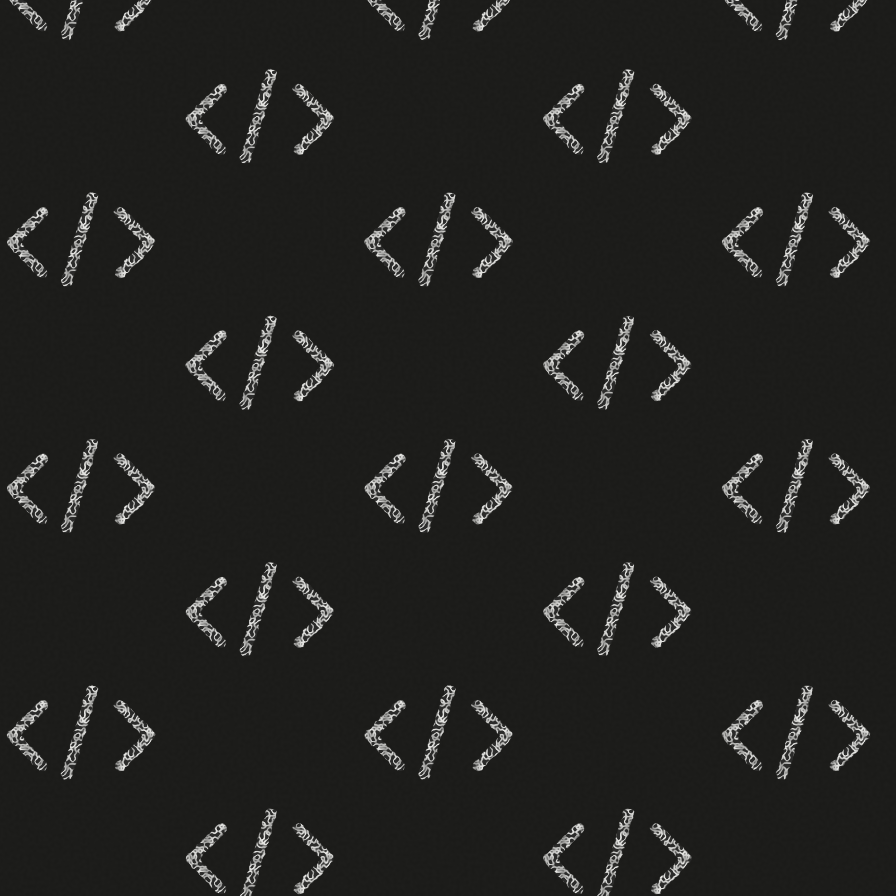
Write a three.js fragment shader that draws this pattern.

```glsl
// Half-drop repeat of a code-tag motif (two chevrons around a slash) on charcoal.
// Capsule distances shape the strokes; ridged gradient noise fills them with
// chalky squiggles, frays their rims and adds a faint grain to the ground.

varying vec2 vUv;

const vec2 ORIGIN = vec2(0.0908, 0.7318);   // centre of one motif
const vec2 SPACING = vec2(0.1995, 0.2751);  // column step, repeat height
const float STROKE_RADIUS = 0.0058;
const float EDGE_SOFTNESS = 0.0009;
const vec3 GROUND = vec3(0.110, 0.110, 0.102);
const vec3 GAP = vec3(0.17, 0.17, 0.165);
const vec3 CHALK = vec3(0.89, 0.89, 0.88);

vec2 hash2(vec2 p) {
  vec3 q = fract(vec3(p.xyx) * vec3(0.1031, 0.1030, 0.0973));
  q += dot(q, q.yzx + 33.33);
  return fract((q.xx + q.yz) * q.zy);
}

float cornerSlope(vec2 cell, vec2 corner, vec2 f) {
  float angle = 6.28318 * hash2(cell + corner).x;
  return dot(vec2(cos(angle), sin(angle)), f - corner);
}

float gradientNoise(vec2 p) {
  vec2 cell = floor(p);
  vec2 f = fract(p);
  vec2 u = f * f * f * (f * (f * 6.0 - 15.0) + 10.0);
  float low = mix(cornerSlope(cell, vec2(0.0), f),
                  cornerSlope(cell, vec2(1.0, 0.0), f), u.x);
  float high = mix(cornerSlope(cell, vec2(0.0, 1.0), f),
                   cornerSlope(cell, vec2(1.0), f), u.x);
  return mix(low, high, u.y);
}

float segmentDistance(vec2 p, vec2 a, vec2 b) {
  vec2 ab = b - a;
  vec2 ap = p - a;
  return length(ap - ab * clamp(dot(ap, ab) / dot(ab, ab), 0.0, 1.0));
}

// Distance to the strokes; the chevrons mirror about the vertical axis.
float tagDistance(vec2 p, float radius) {
  vec2 side = vec2(abs(p.x), p.y);
  vec2 tip = vec2(0.0765, -0.0026);
  float upper = segmentDistance(side, vec2(0.0430, 0.0313), tip);
  float lower = segmentDistance(side, vec2(0.0440, -0.0358), tip);
  float slash = segmentDistance(p, vec2(0.0124, 0.0475), vec2(-0.0163, -0.0462));
  return min(slash, min(upper, lower)) - radius;
}

// Bright worm-like flecks along the zero contours of the noise.
float squiggles(vec2 p) {
  float ridge = abs(gradientNoise(p));
  float line = 1.0 - smoothstep(0.04, 0.30, ridge);
  float tone = 0.86 + 0.5 * gradientNoise(p * 0.6 + 41.0);
  return clamp(line * tone, 0.0, 1.0);
}

void main() {
  // Half-drop lattice: odd columns slide by half a repeat.
  vec2 p = vUv - ORIGIN;
  float column = floor(p.x / SPACING.x + 0.5);
  p.y -= 0.5 * SPACING.y * mod(column, 2.0);
  vec2 cell = vec2(column, floor(p.y / SPACING.y + 0.5));
  vec2 local = p - cell * SPACING;

  // Each repeat keeps the same chalk texture with a slight drift.
  vec2 drift = 0.4 * hash2(cell + 20.0);
  vec2 grainPoint = local * 185.0 + 60.0 + drift;

  float fray = 0.0022 * gradientNoise(grainPoint * 0.9 + 17.0);
  float d = tagDistance(local, STROKE_RADIUS) + fray;
  float coverage = 1.0 - smoothstep(-EDGE_SOFTNESS, EDGE_SOFTNESS, d);

  float grain = gradientNoise(vUv * 230.0 + 9.0);
  vec3 ground = GROUND + 0.010 * grain;
  vec3 chalk = mix(GAP, CHALK, squiggles(grainPoint));
  gl_FragColor = vec4(mix(ground, chalk, coverage), 1.0);
}
```
